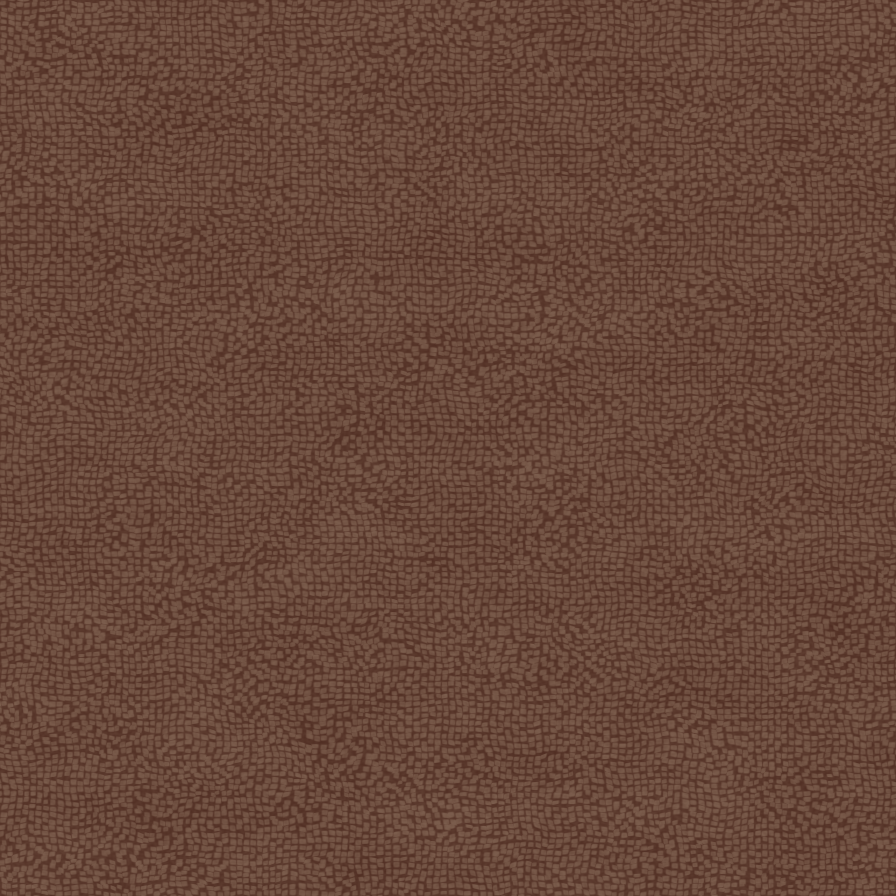
Give the GLSL for this texture, as a WebGL 2 fragment shader.

```glsl
#version 300 es
precision highp float;
// Coarse brown woven cloth: rows of soft, uneven stitches with reddish dark gaps.

uniform vec2 u_resolution;
out vec4 fragColor;

const vec3 GAP_COLOR = vec3(0.345, 0.212, 0.165);
const vec3 YARN_COLOR = vec3(0.462, 0.342, 0.280);
const vec2 STITCHES = vec2(126.0, 138.0);     // stitches across and up the canvas
const vec2 STITCH_HALF = vec2(0.51, 0.48);    // half size, in stitch cells
const vec2 JITTER = vec2(0.08, 0.30);         // calm and jumbled stitch offsets
const float WEAVE_LIFT = 0.08;                // alternate stitches sit higher
const float WARP = 0.9;                       // thread wander, in stitch cells
const float EDGE_START = 0.50;
const float EDGE_END = 1.15;
const float YARN_LEVEL = 0.92;
const float STITCH_TONE = 0.22;
const float FIBRE_TONE = 0.30;
const float PATCH_TONE = 0.16;

vec2 hash2(vec2 p) {
    vec3 h = fract(p.xyx * vec3(0.1031, 0.1030, 0.0973));
    h += dot(h, h.yzx + 33.33);
    return fract((h.xx + h.yz) * h.zy);
}

float cornerSlope(vec2 cell, vec2 offset) {
    float angle = 6.28319 * hash2(cell).x;
    return dot(vec2(cos(angle), sin(angle)), offset);
}

float gradientNoise(vec2 p) {
    vec2 i = floor(p), f = p - i;
    vec2 u = f * f * f * (f * (f * 6.0 - 15.0) + 10.0);
    float low = mix(cornerSlope(i, f), cornerSlope(i + vec2(1, 0), f - vec2(1, 0)), u.x);
    float high = mix(cornerSlope(i + vec2(0, 1), f - vec2(0, 1)),
                     cornerSlope(i + vec2(1, 1), f - vec2(1, 1)), u.x);
    return mix(low, high, u.y);
}

// Brightness of the topmost stitch: 0 in a gap, near 1 on the yarn.
float stitches(vec2 p, float jumble, vec2 thinning, float softness) {
    vec2 home = floor(p);
    float top = 0.0;
    for (int y = -1; y <= 1; y++) {
        for (int x = -1; x <= 1; x++) {
            vec2 cell = home + vec2(x, y);
            vec2 shift = (hash2(cell + 17.0) - 0.5) * 2.0;
            vec2 vary = hash2(cell + 71.0);
            float parity = mod(cell.x + cell.y, 2.0) * 2.0 - 1.0;
            vec2 center = cell + 0.5 + shift * jumble + vec2(0.0, parity * WEAVE_LIFT);
            vec2 extent = STITCH_HALF * (0.86 + 0.28 * vary) - thinning;
            vec2 q = p - center;
            q.y += q.x * shift.x * 0.25;
            vec2 r = q / extent;
            r *= r;
            float d = sqrt(sqrt(dot(r, r)));
            float cover = 1.0 - smoothstep(EDGE_START - softness, EDGE_END + softness, d);
            top = max(top, cover * (1.0 + STITCH_TONE * (vary.x - 0.5)));
        }
    }
    return top;
}

void main() {
    vec2 uv = gl_FragCoord.xy / u_resolution;
    vec2 pixel = STITCHES / u_resolution;

    // Threads wander gently off the grid
    vec2 wander = vec2(gradientNoise(uv * vec2(14.0, 22.0)),
                       gradientNoise(uv * vec2(18.0, 12.0) + 40.0));
    vec2 p = uv * STITCHES + WARP * wander;

    // Regular and jumbled regions, with short runs of wider gaps
    float calm = smoothstep(-0.35, 0.35, gradientNoise(uv * vec2(9.0, 13.0) + 80.0));
    float rowGap = smoothstep(0.05, 0.45, gradientNoise(p * vec2(0.22, 0.75) + 11.0));
    float columnGap = smoothstep(0.1, 0.5, gradientNoise(p * vec2(0.75, 0.3) + 57.0));
    vec2 thinning = vec2(0.09 * columnGap, 0.14 * rowGap);
    float softness = max(0.0, max(pixel.x, pixel.y) - 0.4);
    float weave = stitches(p, mix(JITTER.y, JITTER.x, calm), thinning, softness);

    // Fine fibres and broad, slightly horizontal shading
    float fibre = gradientNoise(p * vec2(1.7, 2.1) + 130.0);
    float shading = gradientNoise(uv * vec2(7.0, 16.0) + 23.0)
                  + 0.6 * gradientNoise(uv * vec2(24.0, 48.0) + 61.0);
    float level = YARN_LEVEL * weave + FIBRE_TONE * fibre + PATCH_TONE * shading;

    vec3 color = mix(GAP_COLOR, YARN_COLOR, clamp(level, -0.25, 1.15));
    fragColor = vec4(color, 1.0);
}
```
